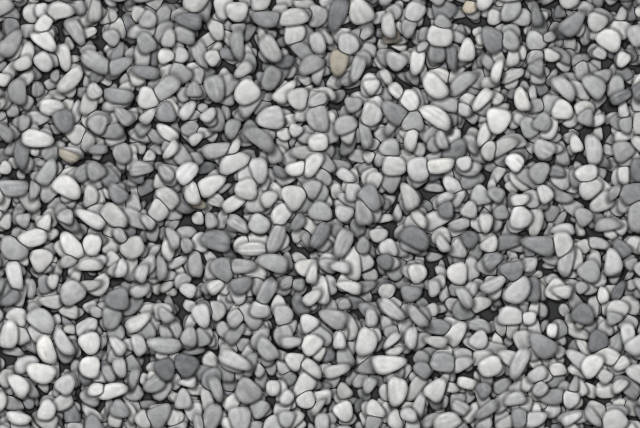
Write a Shadertoy shader that draws this texture.

```glsl
#define CELL 0.055
#define LAYERS 5
#define EDGE 0.0017
#define LIGHT vec2(-0.42, 0.80)
#define DARK_STONE vec3(0.445, 0.450, 0.460)
#define PALE_STONE vec3(0.872, 0.874, 0.870)
#define WARM_TINT vec3(1.03, 0.985, 0.91)
#define GAP_COLOR vec3(0.22, 0.222, 0.225)

vec4 hash4(vec2 p) {
    vec4 h = fract(p.xyxy * vec4(0.1031, 0.1030, 0.0973, 0.1099));
    h += dot(h, h.wzxy + 33.33);
    return fract((h.xxyz + h.yzzw) * h.zywx);
}

float noise(vec2 p) {
    vec2 i = floor(p), f = fract(p);
    f = f * f * (3.0 - 2.0 * f);
    float low = mix(hash4(i).x, hash4(i + vec2(1, 0)).x, f.x);
    float high = mix(hash4(i + vec2(0, 1)).x, hash4(i + 1.0).x, f.x);
    return mix(low, high, f.y);
}

// Lays one sheet of scattered pebbles over the colour beneath.
void addPebbles(vec2 p, float cell, float fill, float depth, float seed, inout vec3 color) {
    vec2 grid = p / cell + seed * vec2(17.37, 9.61);
    vec2 nearId = vec2(0), nearLocal = vec2(0), nearSlope = vec2(0), nearCenter = vec2(0);
    float nearest = 9.0, second = 9.0;

    for (int y = -1; y <= 1; y++)
    for (int x = -1; x <= 1; x++) {
        vec2 id = floor(grid) + vec2(x, y);
        vec4 place = hash4(id + seed * 71.3);
        vec4 form = hash4(id + seed * 37.9 + 211.7);
        if (form.x > fill) continue;

        // Rotated, stretched egg with slightly squared and wavy sides.
        vec2 center = id + 0.18 + 0.64 * place.xy;
        float angle = 3.14159 * place.z;
        mat2 turn = mat2(cos(angle), -sin(angle), sin(angle), cos(angle));
        float stretch = sqrt(mix(1.05, 2.3, pow(form.y, 1.5)));
        vec2 radius = mix(0.28, 0.51, place.w) * vec2(stretch, 1.0 / stretch);
        vec2 q = turn * (grid - center) / radius;
        vec2 egg = vec2(q.x, q.y * (1.0 + 0.36 * (form.z - 0.3) * q.x));
        float around = atan(egg.y, egg.x);
        float size = pow(dot(pow(abs(egg) + 1e-4, vec2(2.4)), vec2(1)), 1.0 / 2.4);
        size *= 1.0 + 0.08 * sin(3.0 * around + 6.28 * form.w);
        float d = (size - 1.0) * radius.y;

        if (d < nearest) {
            second = nearest;
            nearest = d;
            nearId = id;
            nearLocal = q;
            nearSlope = q * turn;
            nearCenter = center;
        } else second = min(second, d);
    }

    // Contact shadow, stronger on the side away from the light.
    float side = dot(normalize(nearSlope + 1e-4), LIGHT);
    float shadow = 1.0 - smoothstep(0.0, 0.15, nearest);
    color *= 1.0 - shadow * (0.40 - 0.22 * side);

    // Stone tone, clustered into paler and darker patches.
    vec4 paint = hash4(nearId + seed * 53.1 + 97.3);
    float patchTone = noise(nearCenter * cell * 6.0 + seed * 0.1);
    float tone = clamp(0.90 * pow(paint.x, 0.5) + 0.34 * (patchTone - 0.35), 0.0, 1.0);
    vec3 stone = mix(DARK_STONE, PALE_STONE, tone);
    stone *= mix(vec3(1), WARM_TINT, 0.15 * paint.y * tone + step(0.996, paint.z));

    // Veins and mottling.
    float vein = noise(nearLocal * vec2(1.2, 3.2) + nearId * 7.3);
    float mottle = noise(p * 75.0 + seed) + 0.6 * noise(p * 170.0);
    stone += (vein - 0.5) * mix(0.04, 0.15, paint.w * paint.w) + (mottle - 0.8) * 0.08;

    // Rounded shading, darkened rim and creases between neighbours.
    float slope = dot(nearSlope, LIGHT) * min(length(nearSlope), 1.2);
    float rim = smoothstep(-0.02, 0.11, -nearest);
    float crease = smoothstep(0.0, 0.09, second - nearest);
    stone *= (1.0 + 0.17 * slope) * mix(0.67, 1.0, rim) * mix(0.52, 1.0, crease) * depth;

    float soft = EDGE / cell;
    float cover = 1.0 - smoothstep(-soft, soft, nearest);
    color = mix(color, stone, cover);
}

void mainImage(out vec4 fragColor, in vec2 fragCoord) {
    vec2 p = fragCoord / iResolution.y;
    vec3 color = GAP_COLOR;
    for (int i = 0; i < LAYERS; i++) {
        float height = float(i) / float(LAYERS - 1);
        float cell = CELL * mix(0.74, 1.06, height);
        float fill = mix(1.0, 0.60, height);
        addPebbles(p, cell, fill, mix(0.88, 1.0, height), float(i) + 1.0, color);
    }
    fragColor = vec4(clamp(color, 0.0, 1.0), 1.0);
}
```
